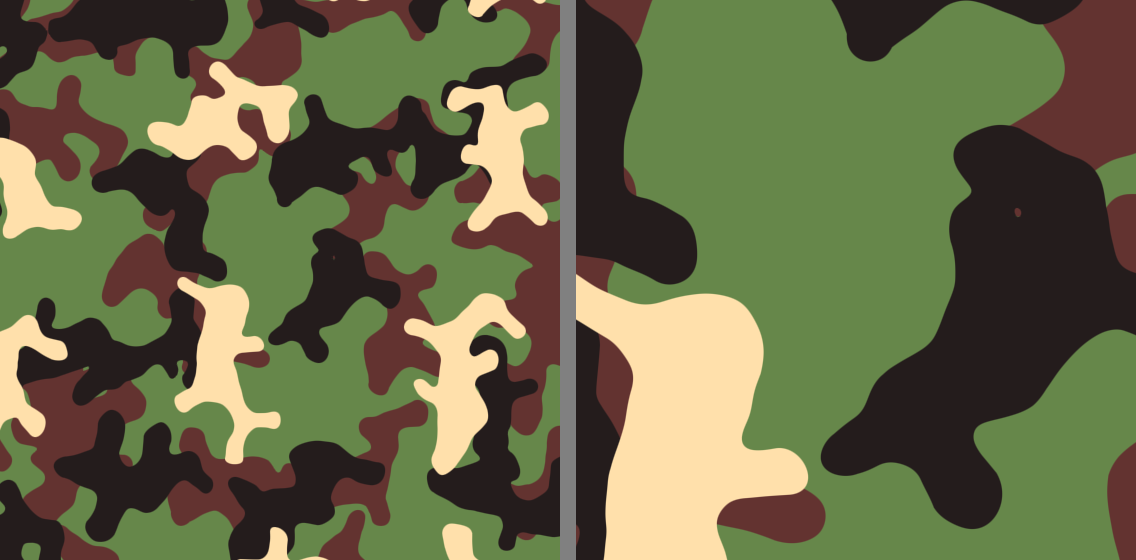
Left, the full canvas; right, a detail of the centre.
This pattern is drawn by a WebGL 2 fragment shader. Its source:

```glsl
#version 300 es
precision highp float;

uniform vec2 u_resolution;
out vec4 outColor;

const vec3 GREEN = vec3(0.40, 0.53, 0.29);
const vec3 CREAM = vec3(1.00, 0.88, 0.67);
const vec3 BLACK = vec3(0.14, 0.11, 0.11);
const vec3 BROWN = vec3(0.39, 0.20, 0.19);

const float BLEND = 0.02;  // roundness of the inner corners
const int JOINTS = 4;

vec2 hash2(vec2 p) {
    vec2 q = vec2(dot(p, vec2(127.1, 311.7)), dot(p, vec2(269.5, 183.3)));
    return fract(sin(q) * 43758.5453);
}

// Smooth value noise with two channels, in -1..1
vec2 noise2(vec2 p) {
    vec2 i = floor(p), f = fract(p);
    f = f * f * f * (f * (f * 6.0 - 15.0) + 10.0);
    vec2 low = mix(hash2(i), hash2(i + vec2(1.0, 0.0)), f.x);
    vec2 high = mix(hash2(i + vec2(0.0, 1.0)), hash2(i + 1.0), f.x);
    return mix(low, high, f.y) * 2.0 - 1.0;
}

vec2 direction(float angle) {
    return vec2(cos(angle), sin(angle));
}

float smoothUnion(float a, float b, float k) {
    float h = max(k - abs(a - b), 0.0) / k;
    return min(a, b) - h * h * k * 0.25;
}

float taperedCapsule(vec2 p, vec2 a, vec2 b, float widthA, float widthB) {
    vec2 axis = b - a;
    float t = clamp(dot(p - a, axis) / dot(axis, axis), 0.0, 1.0);
    return length(p - a - axis * t) - mix(widthA, widthB, t);
}

// Crooked limb with lobes on alternating sides
float blotch(vec2 p, vec2 center, vec2 seed) {
    vec2 start = hash2(seed + 5.7);
    float angle = 0.6 + (start.x - 0.5) * 1.8;
    float width = mix(0.012, 0.032, start.y);
    float side = start.y < 0.5 ? -1.0 : 1.0;
    vec2 joint = center - 0.11 * direction(angle);
    float d = 1.0;
    for (int i = 0; i < JOINTS; i++) {
        vec2 r = hash2(seed + float(i) * vec2(7.3, 3.1));
        vec2 next = joint + direction(angle) * mix(0.045, 0.085, r.x);
        float nextWidth = mix(0.014, 0.042, r.y);
        d = smoothUnion(d, taperedCapsule(p, joint, next, width, nextWidth), BLEND);

        vec2 tip = next + direction(angle + side * 1.4) * mix(0.05, 0.09, r.y);
        d = smoothUnion(d, taperedCapsule(p, next, tip, 0.016, mix(0.026, 0.014, r.x)), BLEND);

        angle += (fract(r.x * 17.0 + r.y) - 0.5) * 2.2;
        side = -side;
        joint = next;
        width = nextWidth;
    }
    return d;
}

// Distance to the nearest patch of one colour
float blotchLayer(vec2 p, float spacing, vec2 offset, float seed) {
    vec2 q = p + offset * spacing;
    vec2 home = floor(q / spacing);
    float d = 1.0;
    for (int y = -1; y <= 1; y++) {
        for (int x = -1; x <= 1; x++) {
            vec2 id = home + vec2(x, y);
            vec2 jitter = (hash2(id + seed) - 0.5) * 0.4;
            vec2 center = (id + 0.5 + jitter) * spacing;
            d = smoothUnion(d, blotch(q, center, id + seed * 1.7), BLEND * 0.5);
        }
    }
    return d;
}

// Fill inside d < 0 with an edge about one pixel wide
vec3 paint(vec3 base, vec3 ink, float d) {
    float edge = max(0.7 * fwidth(d), 0.00001);
    return mix(ink, base, smoothstep(-edge, edge, d));
}

void main() {
    vec2 p = gl_FragCoord.xy / min(u_resolution.x, u_resolution.y);

    // Wavy outlines
    p += 0.010 * noise2(p * 15.0) + 0.003 * noise2(p * 34.0 + 9.0);

    // Layers from bottom to top, each grown or shrunk to its share
    vec3 color = GREEN;
    color = paint(color, BROWN, blotchLayer(p, 0.28, vec2(0.05, 0.05), 41.2) - 0.002);
    color = paint(color, BLACK, blotchLayer(p, 0.31, vec2(0.67, 0.20), 23.9));
    color = paint(color, CREAM, blotchLayer(p, 0.40, vec2(0.33, 0.67), 11.3) + 0.002);
    outColor = vec4(color, 1.0);
}
```
